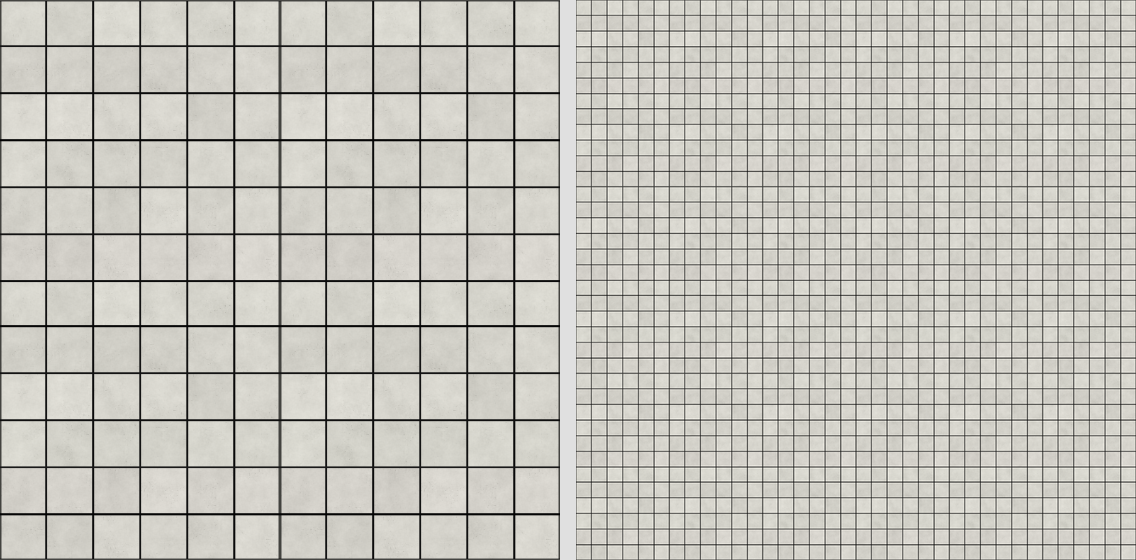
Left: one tile. Right: repeated 3 by 3.
Reproduce this pattern procedurally as a Shadertoy shader.

```glsl
// Pale stone mosaic: a 12 x 12 grid of square tiles parted by thin black grout.
// A 6 x 6 sheet is laid twice each way; wrapped gradient noise, reseeded for
// every tile, gives the mottling, wear, grain and pits.

#define TILES 12.0
#define SHEET 6.0
#define GROUT_WIDTH 0.041
#define EDGE_WIDTH 0.058
#define GROUT_DRIFT 0.0078
#define STONE vec3(0.834, 0.826, 0.796)
#define SEAM vec3(0.40, 0.40, 0.38)
#define TILE_SHADE 0.050
#define CLOUD_SHADE 0.046
#define GRAIN_SHADE 0.022
#define PIT_SHADE 0.070
#define ROW_TINT 0.0045

const float TAU = 6.2831853;

// Integer hash of a lattice cell and a seed, from 0 to 1
float hash(vec2 cell, float seed) {
    uvec3 v = uvec3(ivec3(vec3(cell, seed)));
    uint h = v.x * 1597u + v.y * 51749u + v.z * 7919u + 977u;
    h = (h ^ (h >> 16u)) * 73244475u;
    h = (h ^ (h >> 15u)) * 73244475u;
    h ^= h >> 16u;
    return float(h & 65535u) / 65535.0;
}

float cornerSlope(vec2 cell, vec2 offset, float period, float seed) {
    float angle = TAU * hash(mod(cell, period), seed);
    return dot(vec2(cos(angle), sin(angle)), offset);
}

// Gradient noise that wraps after a whole number of cells, about -1 to 1
float gradientNoise(vec2 p, float period, float seed) {
    p *= period;
    vec2 cell = floor(p);
    vec2 f = p - cell;
    vec2 s = f * f * f * (f * (f * 6.0 - 15.0) + 10.0);
    vec2 e = vec2(1.0, 0.0);
    float low = mix(cornerSlope(cell, f, period, seed),
                    cornerSlope(cell + e.xy, f - e.xy, period, seed), s.x);
    float high = mix(cornerSlope(cell + e.yx, f - e.yx, period, seed),
                     cornerSlope(cell + e.xx, f - e.xx, period, seed), s.x);
    return 1.4 * mix(low, high, s.y);
}

float cloudNoise(vec2 p, float seed) {
    float sum = 0.0;
    float weight = 0.5;
    float period = 11.0;
    for (int octave = 0; octave < 4; octave++) {
        sum += weight * gradientNoise(p, period, seed + float(octave));
        weight *= 0.66;
        period *= 2.0;
    }
    return sum;
}

// Grout lines drift a little across a sheet and reset at its border
vec2 lineDrift(vec2 line) {
    vec2 k = mod(line, SHEET);
    vec2 drift = (k - 0.5 * SHEET + 0.6) * GROUT_DRIFT * step(0.5, k);
    if (mod(line.y, TILES) == SHEET) drift.y = 3.0 * GROUT_DRIFT;
    return drift;
}

float lineCoverage(float dist, float width, float pixel) {
    return clamp((0.5 * width - dist) / pixel + 0.5, 0.0, 1.0);
}

// Lays one grout line; sheet edges are wider, with a paler core
vec3 layGrout(vec3 color, float dist, float id, bool isEdge, float pixel) {
    float vary = hash(vec2(id, 2.0), 29.0);
    float width = isEdge ? EDGE_WIDTH : GROUT_WIDTH * mix(0.88, 1.12, vary);
    vec3 ink = vec3(mix(0.10, 0.015, vary));
    float core = lineCoverage(dist, 0.45 * EDGE_WIDTH, pixel);
    if (isEdge) ink = mix(ink, SEAM, core);
    return mix(color, ink, lineCoverage(dist, width, pixel));
}

vec3 stoneColor(vec2 sheetPos, vec2 tile) {
    vec2 local = mod(tile, SHEET);
    float seed = 11.0 * (local.x + SHEET * local.y) + 5.0;
    float cloud = cloudNoise(sheetPos, seed);
    float grain = 0.6 * gradientNoise(sheetPos, 150.0, seed + 5.0)
                + 0.4 * gradientNoise(sheetPos, 72.0, seed + 6.0);

    // Worn patches are darker, rougher and hold more pits
    float worn = smoothstep(-0.1, 0.6, gradientNoise(sheetPos, 14.0, seed + 7.0));
    float pits = smoothstep(0.4, 0.85, gradientNoise(sheetPos, 115.0, seed + 8.0));
    float chips = smoothstep(0.5, 0.9, gradientNoise(sheetPos, 90.0, seed + 9.0));

    float shade = TILE_SHADE * (hash(local, 3.0) - 0.5)
                + CLOUD_SHADE * (cloud - 0.3 * worn + 0.1)
                + GRAIN_SHADE * grain * mix(0.75, 1.3, worn)
                - PIT_SHADE * pits * mix(0.2, 1.0, worn)
                + 0.4 * PIT_SHADE * chips * worn;

    // Rows lean slightly to pink or green
    float lean = 2.0 * hash(vec2(mod(tile.y, TILES), 1.0), 17.0) - 1.0;
    return STONE + shade + ROW_TINT * lean * vec3(0.6, -0.5, 0.4);
}

void mainImage(out vec4 fragColor, in vec2 fragCoord) {
    vec2 uv = fragCoord / iResolution.xy;
    uv.y = 1.0 - uv.y;
    vec2 grid = uv * TILES;
    vec2 pixel = TILES / iResolution.xy;

    // Nearest grout lines, and the tile they bound
    vec2 line = floor(grid + 0.5);
    vec2 side = grid - line - lineDrift(line);
    vec2 tile = line - 1.0 + step(0.0, side);
    vec3 color = stoneColor(grid / SHEET, tile);

    // Upright lines first, then level ones
    vec2 id = vec2(mod(line.x, SHEET), mod(line.y, TILES));
    vec2 dist = abs(side);
    color = layGrout(color, dist.x, id.x, id.x < 0.5, pixel.x);
    color = layGrout(color, dist.y, id.y + SHEET, id.y < 0.5, pixel.y);

    fragColor = vec4(clamp(color, 0.0, 1.0), 1.0);
}
```
